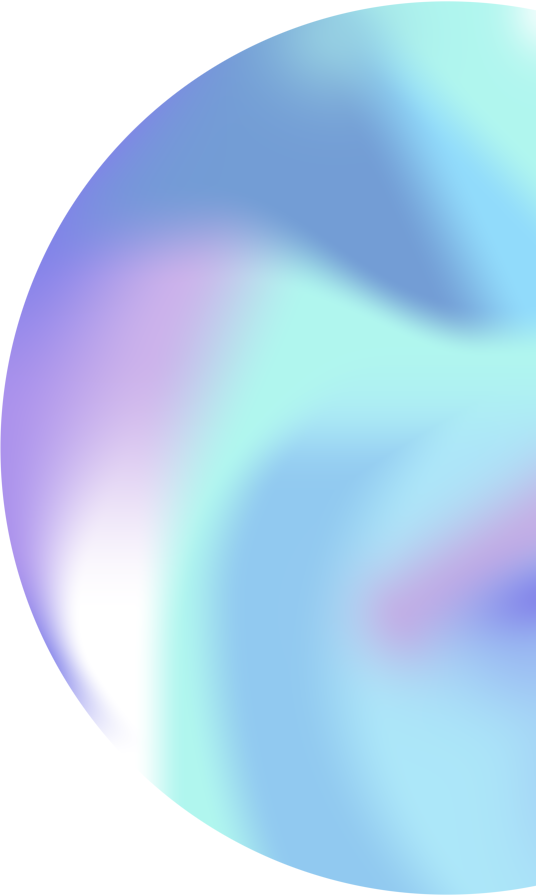
A Shadertoy shader for this background:

```glsl
// A disc filled with a soft, swirling pastel gradient on white, cropped at its right.
// Colour regions are layered back to front; each is masked by a blurred curve
// or a Gaussian glow. Units: canvas height = 1, origin at the lower left.

const vec2  DISC_CENTER = vec2(0.499, 0.5);
const float DISC_RADIUS = 0.4985;

const vec3 WHITE      = vec3(1.00, 1.00, 1.00);
const vec3 MINT       = vec3(0.69, 0.965, 0.935);
const vec3 PALE_CYAN  = vec3(0.675, 0.905, 0.975);
const vec3 SOFT_BLUE  = vec3(0.57, 0.79, 0.94);
const vec3 SKY        = vec3(0.57, 0.86, 0.985);
const vec3 STEEL      = vec3(0.45, 0.615, 0.835);
const vec3 TEAL       = vec3(0.60, 0.83, 0.89);
const vec3 PERIWINKLE = vec3(0.51, 0.51, 0.915);
const vec3 PURPLE     = vec3(0.67, 0.57, 0.925);
const vec3 LILAC      = vec3(0.80, 0.70, 0.92);
const vec3 PINK       = vec3(0.775, 0.68, 0.895);
const vec3 HAZE_BLUE  = vec3(0.61, 0.74, 0.95);

// Blurred step: 0 to 1 across edge -/+ blur.
float softStep(float edge, float blur, float x) {
    return smoothstep(edge - blur, edge + blur, x);
}

// Elliptical Gaussian, 1 at its center.
float glow(vec2 p, vec2 center, vec2 radii) {
    vec2 q = (p - center) / radii;
    return exp(-dot(q, q));
}

float segmentDistance(vec2 p, vec2 a, vec2 b) {
    vec2 ab = b - a;
    float t = clamp(dot(p - a, ab) / dot(ab, ab), 0.0, 1.0);
    return length(p - a - ab * t);
}

float square(float x) { return x * x; }

// Left flank: coloured rim melting into lilac above and white below.
vec3 flankColor(vec2 p, float depth) {
    vec3 rim = mix(PERIWINKLE, PURPLE, softStep(0.32, 0.07, p.y));
    rim = mix(rim, PERIWINKLE, softStep(0.64, 0.11, p.y));
    rim = mix(WHITE, rim, softStep(0.215, 0.06, p.y));
    vec3 inner = mix(WHITE, LILAC, softStep(0.46, 0.15, p.y));
    float rimWidth = mix(0.035, 0.16, softStep(0.40, 0.15, p.y));
    return mix(rim, inner, smoothstep(-0.01, rimWidth, depth));
}

// Lower pool: blue band on the left, pale cyan to the right and top.
vec3 poolColor(vec2 p) {
    float bandEdge = 0.375 + 1.5 * square(p.y - 0.27);
    float cyan = max(softStep(bandEdge, 0.055, p.x), softStep(0.51, 0.06, p.y));
    return mix(SOFT_BLUE, PALE_CYAN, cyan);
}

// Upper arm: steel blue, then sky and mint across its slanted right side.
vec3 armColor(vec2 p, float depth) {
    float across = p.x - (0.50 - 0.47 * (p.y - 0.74));
    vec3 color = mix(STEEL, SKY, softStep(0.0, 0.055, across));
    color = mix(color, MINT, smoothstep(0.05, 0.15, across + 0.5 * (p.y - 0.8)));
    color = mix(color, TEAL, 0.85 * glow(p, vec2(0.375, 0.96), vec2(0.075, 0.07)));
    float rim = exp(-max(depth, 0.0) / 0.04) * (1.0 - smoothstep(0.12, 0.30, p.x));
    color = mix(color, PERIWINKLE, 0.8 * rim);
    return mix(color, WHITE, 0.8 * glow(p, vec2(0.61, 0.99), vec2(0.04, 0.05)));
}

vec3 swirl(vec2 p, float depth) {
    vec3 color = flankColor(p, depth);

    // Mint ribbon, sharper toward the bottom.
    float mintEdge = 0.178 + 0.5 * square(max(p.y - 0.25, 0.0));
    float mintBlur = mix(0.03, 0.08, smoothstep(0.30, 0.65, p.y));
    color = mix(color, MINT, softStep(mintEdge, mintBlur, p.x));

    // Pool with a rounded upper-left shoulder.
    float bend = p.y > 0.33 ? 2.2 : 0.6;
    float poolEdge = 0.235 + bend * square(p.y - 0.33);
    float pool = softStep(poolEdge, 0.04, p.x) * (1.0 - softStep(0.55, 0.07, p.y));
    color = mix(color, poolColor(p), pool);

    // Pink streak with a periwinkle core and blue haze beneath.
    float streak = segmentDistance(p, vec2(0.455, 0.315), vec2(0.63, 0.43));
    color = mix(color, PINK, 0.95 * exp(-square(streak / 0.06)));
    color = mix(color, HAZE_BLUE, 0.85 * glow(p, vec2(0.60, 0.265), vec2(0.105, 0.065)));
    color = mix(color, HAZE_BLUE, 0.45 * glow(p, vec2(0.63, 0.13), vec2(0.06, 0.12)));
    vec2 tilted = p - vec2(0.0, 0.2 * (p.x - 0.615));
    color = mix(color, PERIWINKLE, 0.95 * glow(tilted, vec2(0.615, 0.335), vec2(0.09, 0.045)));

    // Upper arm, with a lower edge that dips to the right.
    float armEdge = 0.74 - 0.11 * smoothstep(0.24, 0.54, p.x);
    float armBlur = mix(0.06, 0.03, smoothstep(0.20, 0.45, p.x));
    return mix(color, armColor(p, depth), softStep(armEdge, armBlur, p.y));
}

void mainImage(out vec4 fragColor, in vec2 fragCoord) {
    vec2 p = fragCoord / iResolution.y;
    float depth = DISC_RADIUS - length(p - DISC_CENTER);
    float disc = softStep(0.0, 0.75 / iResolution.y, depth);
    fragColor = vec4(mix(WHITE, swirl(p, depth), disc), 1.0);
}
```
